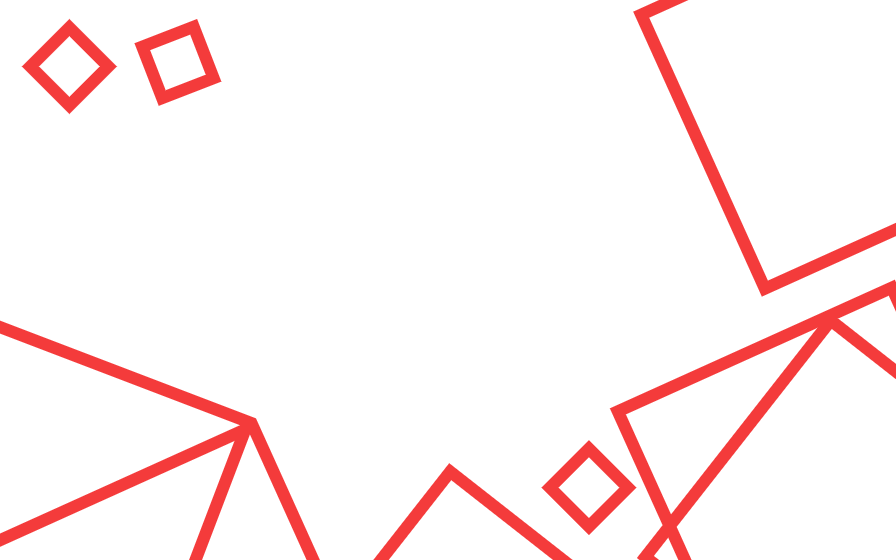
Give the GLSL for this background, as a Shadertoy shader.

```glsl
// Red outlined squares, large and small, scattered around the edges of a white canvas.

#define CANVAS_HEIGHT 480.0   // layout units from bottom to top
#define HALF_STROKE 5.2
#define SMALL_SIZE 28.8       // outer half side of a small square
#define LARGE_SIZE 134.0      // outer half side of a large square
#define SMALL_COUNT 3
#define SQUARE_COUNT 9
#define PAPER vec3(1.0)
#define INK vec3(0.955, 0.233, 0.233)

// Centre x, centre y and tilt in degrees; small squares come first.
const vec3 SQUARES[SQUARE_COUNT] = vec3[SQUARE_COUNT](
    vec3( 59.5,  423.0,  45.0),
    vec3(152.5,  426.5,  21.2),
    vec3(504.8,   62.0,  45.0),
    vec3(720.0,  403.0,  24.3),
    vec3(700.0,   63.0,  24.3),
    vec3(734.0,   24.5, -38.1),
    vec3(407.8, -105.1, -38.1),
    vec3( 46.5,   44.0, -20.9),
    vec3(152.3,  -55.6,  24.3)
);

// Distance to a square frame with mitred corners, negative inside the stroke.
float squareFrame(vec2 p, float outerHalf, float tilt) {
    float c = cos(tilt), s = sin(tilt);
    vec2 q = abs(vec2(c * p.x + s * p.y, c * p.y - s * p.x));
    return abs(max(q.x, q.y) - outerHalf + HALF_STROKE) - HALF_STROKE;
}

void mainImage(out vec4 fragColor, in vec2 fragCoord) {
    float pixel = CANVAS_HEIGHT / iResolution.y;
    vec2 p = fragCoord * pixel;

    // Union of all frames
    float dist = CANVAS_HEIGHT;
    for (int i = 0; i < SQUARE_COUNT; i++) {
        vec3 square = SQUARES[i];
        float size = i < SMALL_COUNT ? SMALL_SIZE : LARGE_SIZE;
        dist = min(dist, squareFrame(p - square.xy, size, radians(square.z)));
    }

    // Edge smoothed over one pixel
    float coverage = clamp(0.5 - dist / pixel, 0.0, 1.0);
    fragColor = vec4(mix(PAPER, INK, coverage), 1.0);
}
```
